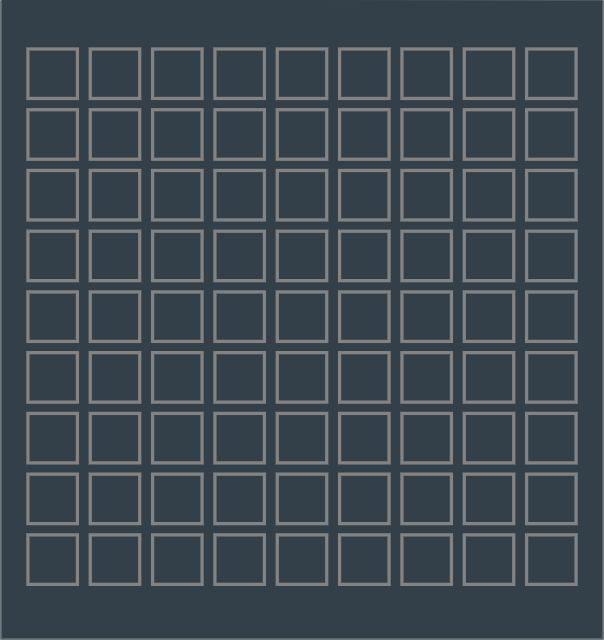
Reproduce this pattern procedurally as a WebGL 2 fragment shader.

```glsl
#version 300 es
precision highp float;
// A 9 by 9 grid of hollow grey squares on a dark slate panel.
// Each pixel finds its nearest grid cell, then a box distance draws the outline;
// a second, rounded box gives the panel its thin pale rim.

uniform vec2 u_resolution;
out vec4 fragColor;

// Signed distance to a box with the given half size.
float boxDistance(vec2 p, vec2 halfSize) {
    vec2 d = abs(p) - halfSize;
    return length(max(d, 0.0)) + min(max(d.x, d.y), 0.0);
}

// Antialiased coverage of the region where the distance is negative.
float coverage(float dist, float pixel) {
    return clamp(0.5 - dist / pixel, 0.0, 1.0);
}

void main() {
    // Centred coordinates, with the canvas height as one unit.
    float pixel = 1.0 / u_resolution.y;
    vec2 p = (gl_FragCoord.xy - 0.5 * u_resolution) * pixel;
    vec2 panelHalf = 0.5 * u_resolution * pixel;

    vec3 slate = vec3(0.20, 0.25, 0.29);
    vec3 lineGrey = vec3(0.52, 0.515, 0.51);
    vec3 rimGrey = vec3(0.43, 0.47, 0.49);
    vec3 cornerPale = vec3(0.85, 0.87, 0.88);

    // Nearest of the nine cells along each axis.
    vec2 pitch = vec2(0.0974, 0.0949);
    vec2 gridPoint = p - vec2(0.0, 0.0052);
    vec2 cell = clamp(round(gridPoint / pitch), -4.0, 4.0);
    vec2 local = gridPoint - cell * pitch;

    // Square outline: outer box minus inner box.
    float outer = coverage(boxDistance(local, vec2(0.0412)), pixel);
    float inner = coverage(boxDistance(local, vec2(0.0361)), pixel);
    vec3 color = mix(slate, lineGrey, outer - inner);

    // Pale rim on the left, right and bottom; the top is almost bare.
    float sideRim = coverage(panelHalf.x - abs(p.x) - 0.0026, pixel);
    float bottomRim = coverage(panelHalf.y + p.y - 0.0026, pixel);
    float topRim = coverage(panelHalf.y - p.y - 0.0013, pixel)
                 * smoothstep(0.0, panelHalf.x, p.x);
    color = mix(color, rimGrey, max(max(sideRim, bottomRim), 0.5 * topRim));

    // Slightly rounded panel corners.
    float panel = boxDistance(p, panelHalf - 0.004) - 0.004;
    color = mix(cornerPale, color, coverage(panel - 0.5 * pixel, pixel));

    fragColor = vec4(color, 1.0);
}
```
